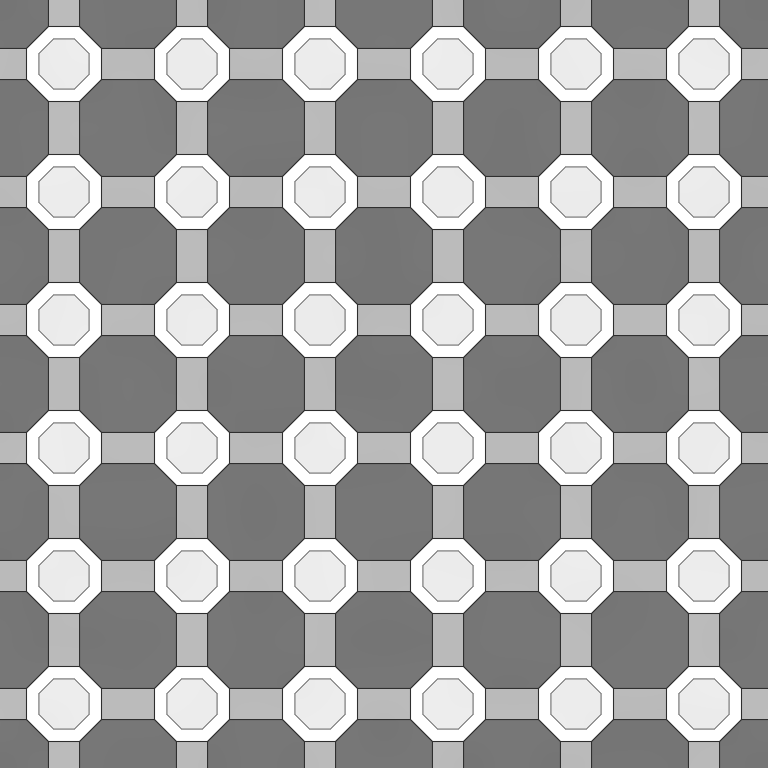
Reproduce this pattern procedurally as a WebGL 1 fragment shader.

```glsl
precision highp float;

uniform vec2 u_resolution;

// Lengths are in units of one cell
#define REPEATS 6.0
#define OCTAGON_RADIUS 0.293
#define DISC_RADIUS 0.196
#define BAR_HALF_WIDTH 0.1215
#define LINE_WIDTH 0.0085
#define TILE_GRAY 0.463
#define BAR_GRAY 0.73
#define DISC_GRAY 0.925
#define LINE_GRAY 0.18
#define DISC_LINE_GRAY 0.42
#define MOTTLE 0.012

float hash(vec2 p) {
  vec3 q = fract(vec3(p.xyx) * 0.1031);
  q += dot(q, q.yzx + 33.33);
  return fract((q.x + q.y) * q.z);
}

// Value noise that repeats every 'period' lattice steps
float wrappedNoise(vec2 p, float period) {
  vec2 i = floor(p);
  vec2 f = fract(p);
  f = f * f * (3.0 - 2.0 * f);
  vec2 a = mod(i, period);
  vec2 b = mod(i + 1.0, period);
  return mix(mix(hash(a), hash(vec2(b.x, a.y)), f.x),
             mix(hash(vec2(a.x, b.y)), hash(b), f.x), f.y);
}

// Regular octagon with flat sides; p is in the positive quadrant
float octagon(vec2 p, float radius) {
  return max(max(p.x, p.y), (p.x + p.y) * 0.70711) - radius;
}

// Share of a pixel lying inside the edge d = 0
float fill(float d, float pixel) {
  return clamp(0.5 - d / pixel, 0.0, 1.0);
}

// Share of a pixel covered by a line centred on d = 0
float stroke(float d, float pixel) {
  float h = 0.5 * LINE_WIDTH;
  return fill(d - h, pixel) - fill(d + h, pixel);
}

void main() {
  vec2 uv = gl_FragCoord.xy / u_resolution;
  float pixel = REPEATS / min(u_resolution.x, u_resolution.y);
  vec2 p = abs(fract(uv * REPEATS) - 0.5);

  float bar = min(p.x, p.y) - BAR_HALF_WIDTH;
  float frame = octagon(p, OCTAGON_RADIUS);
  float disc = octagon(p, DISC_RADIUS);

  // Faint uneven tone on the coloured parts
  float period = REPEATS * 3.0;
  float tone = MOTTLE * (wrappedNoise(uv * period, period) - 0.5);

  // Dark tiles crossed by bars
  float shade = mix(TILE_GRAY, BAR_GRAY, fill(bar, pixel)) + tone;
  shade = mix(shade, LINE_GRAY, stroke(bar, pixel));

  // White octagon with a pale centre
  float medallion = mix(1.0, DISC_GRAY + tone, fill(disc, pixel));
  medallion = mix(medallion, DISC_LINE_GRAY, stroke(disc, pixel));
  shade = mix(shade, medallion, fill(frame, pixel));
  shade = mix(shade, LINE_GRAY, stroke(frame, pixel));

  gl_FragColor = vec4(vec3(shade), 1.0);
}
```
